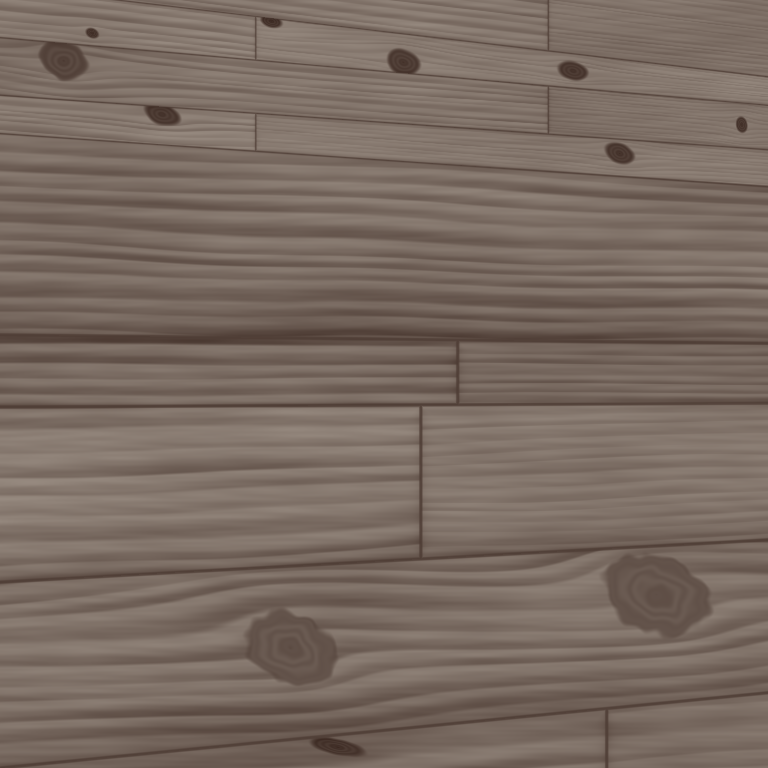
Give the GLSL for this texture, as a Shadertoy shader.

```glsl
// Weathered pine planks with butt joints, growth-ring grain and knots.

const vec3 DARK_WOOD  = vec3(0.27, 0.20, 0.17);
const vec3 LIGHT_WOOD = vec3(0.58, 0.53, 0.49);
const float SEAM_TONE = 0.12;
const float SEAM_THIN = 0.0008;     // half widths of the seams
const float SEAM_WIDE = 0.0020;
const float KNOT_TILT = 0.2;
const float KNOT_PUSH = 0.8;        // how far grain bends around a knot
const float RIGHT_RINGS = 1.6;      // boards past a joint: finer, fainter grain
const float RIGHT_GRAIN = 0.5;
const float FIBRE = 0.12;
const float BLOTCH = 0.16;
const float EDGE_SHADE = 0.22;

const int PLANKS = 9;
const int KNOTS = 11;

// Seam heights at the left and right border, measured downward
const vec2 SEAMS[PLANKS + 1] = vec2[](
    vec2(-0.09, 0.035), vec2(-0.018, 0.10), vec2(0.049, 0.137), vec2(0.124, 0.195),
    vec2(0.174, 0.243), vec2(0.436, 0.447), vec2(0.53, 0.525), vec2(0.758, 0.703),
    vec2(1.0, 0.902), vec2(1.2, 1.13));

// Per plank: joint position, tone, ring count, grain contrast
const vec4 BOARDS[PLANKS] = vec4[](
    vec4(0.714, 0.74, 7, 0.28), vec4(0.333, 0.84, 6, 0.30), vec4(0.714, 0.70, 8, 0.28),
    vec4(0.333, 0.82, 6, 0.28), vec4(2.0, 0.66, 11, 0.36), vec4(0.596, 0.60, 4, 0.50),
    vec4(0.548, 0.78, 8, 0.36), vec4(2.0, 0.68, 9, 0.36), vec4(0.79, 0.66, 5, 0.40));

// Knot centre and radii
const vec4 KNOT[KNOTS] = vec4[](
    vec4(0.083, 0.079, 0.030, 0.024), vec4(0.211, 0.149, 0.022, 0.013),
    vec4(0.354, 0.028, 0.013, 0.008), vec4(0.525, 0.081, 0.022, 0.016),
    vec4(0.746, 0.092, 0.018, 0.012), vec4(0.966, 0.162, 0.007, 0.010),
    vec4(0.807, 0.200, 0.018, 0.013), vec4(0.120, 0.043, 0.008, 0.006),
    vec4(0.378, 0.844, 0.056, 0.045), vec4(0.855, 0.774, 0.068, 0.050),
    vec4(0.440, 0.973, 0.033, 0.010));

vec2 gradient(vec2 cell) {
    float a = 6.2832 * fract(sin(dot(cell, vec2(127.1, 311.7))) * 43758.5);
    return vec2(cos(a), sin(a));
}

float gradientNoise(vec2 p) {
    vec2 i = floor(p), f = p - i;
    vec2 u = f * f * f * (f * (f * 6.0 - 15.0) + 10.0);
    vec2 e = vec2(0, 1);
    return mix(mix(dot(gradient(i), f), dot(gradient(i + e.yx), f - e.yx), u.x),
               mix(dot(gradient(i + e), f - e), dot(gradient(i + 1.0), f - 1.0), u.x), u.y);
}

float seamY(int i, float x) { return mix(SEAMS[i].x, SEAMS[i].y, x); }

int plankAt(vec2 p) {
    int id = 0;
    for (int i = 1; i < PLANKS; i++) if (p.y > seamY(i, p.x)) id = i;
    return id;
}

void mainImage(out vec4 fragColor, in vec2 fragCoord) {
    vec2 p = fragCoord / iResolution.xy;
    p.y = 1.0 - p.y;
    float px = 1.0 / iResolution.y;

    // Plank coordinates
    int id = plankAt(p);
    vec4 board = BOARDS[id];
    float top = seamY(id, p.x);
    float width = seamY(id + 1, p.x) - top;
    float across = (p.y - top) / width;
    float right = step(board.x, p.x);
    float seed = float(id) * 7.3 + right * 3.1;

    // Knots bend the grain and darken their own area
    float flow = across, knotMask = 0.0, knotTone = 0.0;
    float wobble = 0.2 * gradientNoise(p * 45.0);
    for (int i = 0; i < KNOTS; i++) {
        vec4 k = KNOT[i];
        if (plankAt(k.xy) != id) continue;
        vec2 d = p - k.xy;
        d.y -= KNOT_TILT * d.x;
        vec2 wide = d / (k.zw * vec2(1.8, 1.2));
        flow -= KNOT_PUSH * d.y / width / (1.0 + dot(wide, wide));
        float q = length(d / k.zw) + wobble;
        float soft = 0.08 + px / k.w;
        float mask = 1.0 - smoothstep(1.0 - soft, 1.0 + soft, q);
        float rings = 0.05 * sin(q * 22.0) - 0.12 * smoothstep(0.75, 1.0, q)
                    - 0.15 * exp(-q * q * 30.0);
        knotTone = mix(knotTone, 0.42 * smoothstep(0.0, 0.045, k.w) + rings, mask);
        knotMask = max(knotMask, mask);
    }

    // Growth rings: slow darkening into late wood, then a crisp edge
    flow += 0.07 * gradientNoise(vec2(p.x * 2.5, flow * 2.0 + seed));
    float phase = flow * board.z * mix(1.0, RIGHT_RINGS, right) + seed;
    phase += 0.6 * gradientNoise(vec2(seed + 0.4, phase * 0.7));
    float f = fract(phase);
    float late = smoothstep(0.15, 0.75, f) * (1.0 - smoothstep(0.82, 1.0, f));
    late *= 0.75 + 0.9 * gradientNoise(vec2(p.x * 2.0, floor(phase) * 1.37 + seed));
    float tone = board.y + board.w * mix(1.0, RIGHT_GRAIN, right) * (0.4 - late);

    // Fibres, stains and shade toward the lower edge of broad planks
    tone += FIBRE * gradientNoise(vec2(p.x * 12.0, p.y * 170.0));
    tone += BLOTCH * gradientNoise(p * vec2(3.0, 9.0) + seed);
    tone -= EDGE_SHADE * smoothstep(0.7, 1.0, across) * smoothstep(0.05, 0.22, width);
    tone = mix(tone, knotTone, knotMask);

    // Seams and butt joints
    float gap = abs(p.x - board.x);
    for (int i = 1; i < PLANKS; i++) gap = min(gap, abs(p.y - seamY(i, p.x)));
    float halfWidth = mix(SEAM_THIN, SEAM_WIDE, smoothstep(0.15, 0.4, p.y));
    tone -= 0.18 * exp(-gap / (halfWidth * 3.0));
    float seam = 1.0 - smoothstep(halfWidth - px, halfWidth + px, gap);
    tone = mix(tone, SEAM_TONE, seam * 0.85);

    fragColor = vec4(mix(DARK_WOOD, LIGHT_WOOD, clamp(tone, -0.3, 1.12)), 1.0);
}
```
